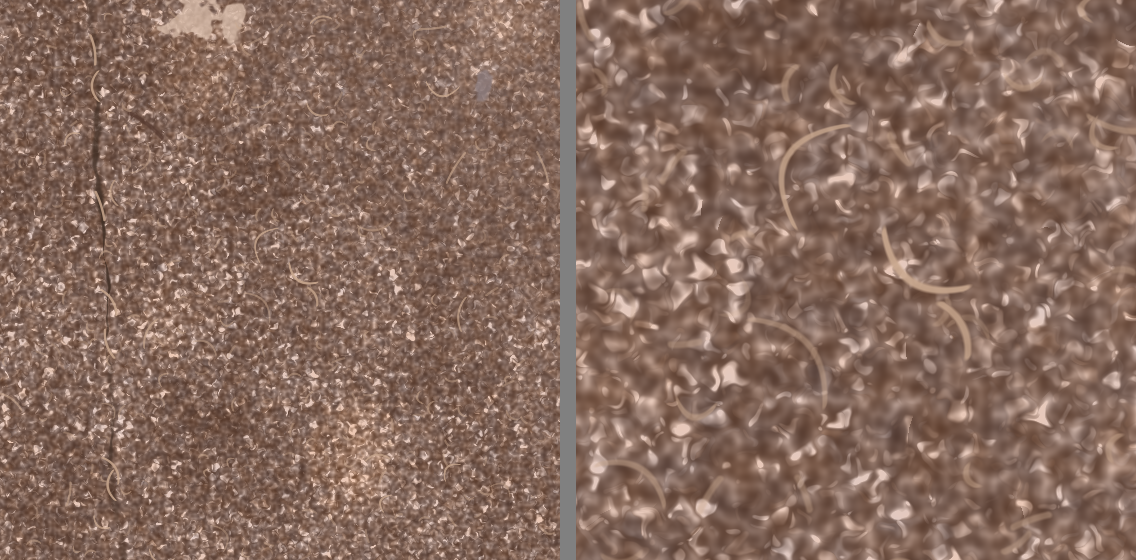
Left, the full canvas; right, a detail of the centre.
This texture is drawn by a WebGL 2 fragment shader. Its source:

```glsl
#version 300 es
precision highp float;

uniform vec2 u_resolution;
out vec4 fragColor;

const float TAU = 6.2832;

vec2 hash2(vec2 p) {
  vec3 q = fract(p.xyx * vec3(0.1031, 0.1030, 0.0973));
  q += dot(q, q.yzx + 33.33);
  return fract((q.xx + q.yz) * q.zy);
}

vec2 rotate(vec2 p, float angle) {
  float c = cos(angle), s = sin(angle);
  return vec2(c * p.x + s * p.y, c * p.y - s * p.x);
}

float cornerSlope(vec2 corner, vec2 offset) {
  float angle = TAU * hash2(corner).x;
  return dot(vec2(cos(angle), sin(angle)), offset);
}

// Gradient noise scaled to a spread of about one
float noise(vec2 p) {
  vec2 i = floor(p), f = p - i;
  vec2 w = f * f * f * (f * (f * 6.0 - 15.0) + 10.0);
  vec2 e = vec2(1.0, 0.0);
  float low = mix(cornerSlope(i, f), cornerSlope(i + e, f - e), w.x);
  float high = mix(cornerSlope(i + e.yx, f - e.yx), cornerSlope(i + 1.0, f - 1.0), w.x);
  return 4.6 * mix(low, high, w.y);
}

// Scattered stone grains: x is brightness, y is hue shift
vec2 grains(vec2 p, float coverage) {
  vec2 cell = floor(p), best = vec2(0.0);
  for (int j = -1; j <= 1; j++) {
    for (int i = -1; i <= 1; i++) {
      vec2 id = cell + vec2(i, j);
      vec2 shape = hash2(id + 57.0), look = hash2(id + 113.0);
      vec2 q = rotate(p - id - hash2(id), TAU * shape.x);
      q.y *= 1.0 + 0.9 * shape.y;
      float radius = mix(0.26, 0.56, fract(look.x * 7.0 + shape.y));
      float body = 1.0 - smoothstep(radius - 0.2, radius + 0.12, length(q));
      float glow = body * step(look.x, coverage) * mix(0.4, 2.1, look.y * look.y);
      if (glow > best.x) best = vec2(glow, body * (shape.x - 0.45));
    }
  }
  return best;
}

// Soft mask of one bent fibre along the local x axis
float fibre(vec2 p, float angle, float halfLength, float width, float bend) {
  vec2 q = rotate(p, angle);
  q.y += bend * (q.x * q.x / halfLength - 0.3 * halfLength);
  float d = length(vec2(max(abs(q.x) - halfLength, 0.0), q.y));
  return 1.0 - smoothstep(0.3 * width, width, d);
}

float scatteredFibres(vec2 p, float width, float share) {
  vec2 cell = floor(p);
  float mask = 0.0;
  for (int j = -1; j <= 1; j++) {
    for (int i = -1; i <= 1; i++) {
      vec2 id = cell + vec2(i, j), look = hash2(id + 31.0), turn = hash2(id + 83.0);
      float angle = 0.25 * TAU + 3.0 * (turn.x - 0.5);
      float strand = fibre(p - id - hash2(id), angle, mix(0.13, 0.3, look.y), width, 1.4 * turn.y - 0.7);
      mask = max(mask, strand * step(look.x, share) * mix(0.5, 1.0, turn.y));
    }
  }
  return mask;
}

float patchMask(vec2 p, vec2 center, vec2 radius, float softness, float ragged) {
  return 1.0 - smoothstep(1.0 - softness, 1.0 + softness, length((p - center) / radius) + ragged);
}

float crackPath(float y) {
  return 0.213 - 0.05 * y + 0.004 * noise(vec2(y * 6.0, 3.3)) + 0.0015 * noise(vec2(y * 32.0, 8.7));
}

void main() {
  vec2 uv = gl_FragCoord.xy / u_resolution;
  float broad = 0.6 * noise(uv * 4.0 + 5.0) + 0.5 * noise(uv * 11.0 + 2.0);
  float ragged = 0.14 * noise(uv * 28.0) + 0.07 * noise(uv * 70.0);
  float calm = smoothstep(0.95, 1.7, uv.x + uv.y);

  // Gritty ground
  vec2 warped = uv + 0.0022 * vec2(noise(uv * 90.0), noise(uv * 90.0 + 40.0));
  vec2 coarse = grains(warped * 70.0, 0.62 + 0.12 * broad);
  vec2 fine = grains(warped * 118.0 + 19.0, 0.7);
  float grit = 0.5 * noise(uv * 125.0) + 0.42 * noise(uv * 62.0 + 9.0);
  grit += 1.25 * coarse.x + 0.9 * fine.x - 0.5;
  float level = grit * mix(1.08, 0.72, calm) + 0.26 * broad;

  // Warm worn areas and dark stains
  float warm = patchMask(uv, vec2(0.63, 0.18), vec2(0.07, 0.09), 0.5, ragged);
  warm += 0.7 * patchMask(uv, vec2(0.36, 0.89), vec2(0.07, 0.09), 0.6, ragged);
  warm += 0.5 * patchMask(uv, vec2(0.30, 0.44), vec2(0.06), 0.6, ragged);
  warm += 0.5 * patchMask(uv, vec2(0.91, 0.96), vec2(0.07), 0.6, ragged);
  float stain = patchMask(uv, vec2(0.39, 0.25), vec2(0.05, 0.03), 0.5, ragged);
  stain += 0.6 * patchMask(uv, vec2(0.44, 0.67), vec2(0.08, 0.06), 0.7, ragged);
  level += 0.75 * warm - 0.8 * stain;

  float tone = clamp(0.24 + 0.272 * exp(0.34 * level), 0.3, 0.9);
  vec3 color = vec3(tone, tone - 0.11, tone - 0.16);
  float hue = coarse.y + 0.6 * fine.y + 0.25 * noise(uv * 45.0 + 7.0) + 0.9 * warm;
  color += hue * vec3(0.025, 0.0, -0.025);

  // Crack with a pale right lip
  float side = uv.x - crackPath(uv.y);
  float opening = 0.0045 + 0.0018 * noise(vec2(uv.y * 17.0, 1.5));
  float depth = 0.35 + 0.45 * smoothstep(0.35, 0.5, uv.y) * (1.0 - smoothstep(0.7, 0.85, uv.y));
  depth += 0.15 * noise(vec2(uv.y * 12.0, 6.1));
  color += 0.06 * (1.0 - smoothstep(0.0, 0.009, abs(side - 0.013)));
  float gap = 1.0 - smoothstep(0.3 * opening, 1.5 * opening, abs(side));
  color = mix(color, vec3(0.25, 0.18, 0.14), gap * clamp(depth, 0.0, 0.9));

  // Pale flakes, grey chip and dark twig
  float flake = patchMask(uv, vec2(0.348, 0.972), vec2(0.046, 0.036), 0.12, 1.6 * ragged);
  flake = max(flake, patchMask(uv, vec2(0.416, 0.964), vec2(0.019, 0.035), 0.15, ragged));
  color = mix(color, vec3(0.82, 0.71, 0.64) + 0.02 * grit, 0.9 * flake);
  float chip = patchMask(uv, vec2(0.862, 0.845), vec2(0.016, 0.023), 0.2, ragged);
  color = mix(color, vec3(0.56, 0.50, 0.51), 0.75 * chip);
  float twig = fibre(uv - vec2(0.262, 0.778), -0.65, 0.036, 0.006, 0.1);
  color = mix(color, vec3(0.33, 0.22, 0.18), 0.8 * twig);

  // Dry fibres, loose and caught along the crack
  float straw = 0.8 * scatteredFibres(uv * 9.0 + 3.0, 0.026, 0.3);
  straw = max(straw, 0.55 * scatteredFibres(uv * 25.0, 0.075, 0.36 - 0.15 * calm));
  for (int i = 0; i < 7; i++) {
    vec2 look = hash2(vec2(i, 71.0));
    float y = (float(i) + look.x) / 7.0;
    vec2 center = vec2(crackPath(y) + 0.016 * (look.y - 0.5), y);
    straw = max(straw, 0.85 * fibre(uv - center, 1.5 + 0.7 * look.y, 0.026, 0.0034, look.x - 0.5));
  }
  straw = max(straw, 0.9 * fibre(uv - vec2(0.535, 0.503), -0.6, 0.029, 0.0036, -0.5));
  straw = max(straw, 0.8 * fibre(uv - vec2(0.562, 0.472), -1.1, 0.017, 0.0034, 0.3));
  color = mix(color, vec3(0.79, 0.66, 0.56), straw);

  fragColor = vec4(clamp(color, 0.0, 1.0), 1.0);
}
```
